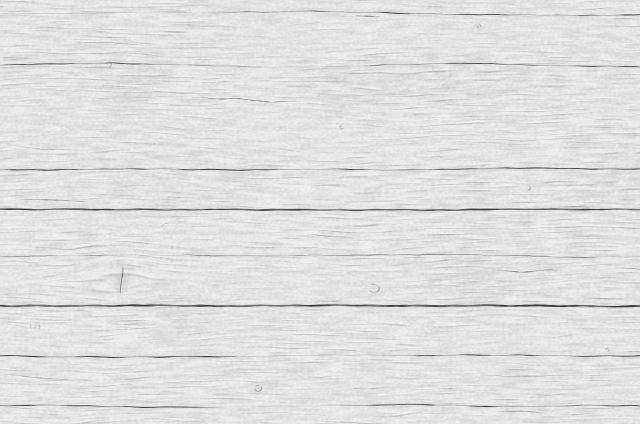
Give the GLSL for this texture, as a Shadertoy shader.

```glsl
// White painted timber boards: dense short grain dashes, ragged dark seams,
// short cracks, one large knot, small knots and rubbed grey patches.
// Stretched gradient noise and wavy rows make the grain; loops place defects.

const float PAINT = 0.895;       // brightness of clean paint
const float GAP = 0.25;          // brightness inside seams and cracks
const vec2 BIG_KNOT = vec2(0.287, 0.340);
const int SEAMS = 8;
// Per seam: height, half width, start and end of its faint stretch
const vec4 SEAM[SEAMS] = vec4[SEAMS](
    vec4(0.043, 0.0011, 0.48, 0.78), vec4(0.160, 0.0011, 0.55, 0.93),
    vec4(0.279, 0.0021, 2.00, 2.10), vec4(0.396, 0.0005, 2.00, 2.10),
    vec4(0.506, 0.0017, 2.00, 2.10), vec4(0.601, 0.0011, 2.00, 2.10),
    vec4(0.846, 0.0009, 0.61, 0.88), vec4(0.969, 0.0010, -0.10, 0.51));

float hash(vec2 cell) {
    uvec2 u = uvec2(ivec2(cell));
    uint h = u.x * 374761393u + u.y * 668265263u;
    h = (h ^ (h >> 13)) * 1274126177u;
    h = (h ^ (h >> 15)) * 2246822519u;
    return float((h ^ (h >> 16)) & 65535u) / 65535.0;
}

float corner(vec2 cell, vec2 offset) {
    float a = 6.2832 * hash(cell);
    return dot(vec2(cos(a), sin(a)), offset);
}

// Gradient noise, roughly -0.7 to 0.7
float noise(vec2 p) {
    vec2 i = floor(p), f = p - i;
    vec2 w = f * f * f * (f * (f * 6.0 - 15.0) + 10.0);
    vec2 e = vec2(0, 1);
    return mix(mix(corner(i, f), corner(i + e.yx, f - e.yx), w.x),
               mix(corner(i + e, f - e), corner(i + e.yy, f - e.yy), w.x), w.y);
}

// Share of a filter width px covered by a line of half width h at distance d
float lineCover(float d, float h, float px) {
    return clamp(min(d + h, 0.5 * px) - max(d - h, -0.5 * px), 0.0, px) / px;
}

// Rows of thin wavy dashes with a pale lip above each
float grainRows(vec2 q, float rows, float seed, float px) {
    float s = q.y * rows + 0.9 * noise(q * vec2(5.0, 16.0) + seed);
    float row = floor(s);
    float shift = 0.5 * noise(vec2(q.x * 15.0, row * 4.37 + seed));
    float d = (s - row - 0.5 - 0.5 * shift) / rows;
    float gate = noise(vec2(q.x * 11.0 + seed, row * 3.37 + 0.4));
    float ink = smoothstep(-0.15, 0.45, gate);
    return ink * (lineCover(d, 0.0011, px) - 0.3 * lineCover(d - 0.0030, 0.0015, px));
}

// Small brightness changes of the paint: dashes, ridges, speckle, pits
float grainTone(vec2 p, vec2 q, float px) {
    float patches = smoothstep(-0.4, 0.3, noise(p * vec2(2.5, 8.0) + 7.0));
    float lines = grainRows(q, 66.0, 3.0, px) + 0.7 * grainRows(q, 97.0, 23.0, px);
    float ridges = noise(q * vec2(12.0, 84.0) + 5.0) + 0.8 * noise(q * vec2(27.0, 130.0) + 51.0);
    float speckle = noise(p * vec2(120.0, 165.0));
    float pits = smoothstep(0.5, 0.68, noise(p * vec2(48.0, 66.0)));
    return mix(0.045, 0.065, patches) * ridges + 0.045 * speckle
         - mix(0.05, 0.13, patches) * lines - 0.07 * pits;
}

// Grey areas rubbed with diagonal streaks
float wear(vec2 p) {
    float area = smoothstep(0.15, 0.55, noise(p * vec2(3.6, 4.4) + 19.0));
    float streak = noise(vec2(p.x + p.y, p.y - 0.6 * p.x) * vec2(14.0, 85.0));
    return area * (0.022 + 0.035 * streak);
}

float seamCover(vec2 p, vec4 seam, float id, float px) {
    float solid = smoothstep(0.0012, 0.0017, seam.y);
    float wobble = mix(0.010, 0.004, solid) * noise(vec2(p.x * 2.3, id * 5.3))
                 + 0.0024 * noise(vec2(p.x * 17.0, id * 3.7));
    float ragged = 0.4 * noise(vec2(p.x * 16.0, id * 7.1)) + 0.4 * noise(vec2(p.x * 52.0, id * 2.3));
    float faint = smoothstep(seam.z - 0.04, seam.z + 0.04, p.x)
                * (1.0 - smoothstep(seam.w - 0.04, seam.w + 0.04, p.x));
    float broken = smoothstep(-0.2, 0.2, noise(vec2(p.x * 11.0, id * 9.4)));
    float ink = mix(1.0, 0.15, faint) * mix(0.3 + 0.7 * broken, 0.7 + 0.3 * broken, solid);
    float d = p.y - seam.x - wobble;
    return ink * max(lineCover(d, seam.y * (1.0 + ragged), px), 0.06 * exp(-abs(d) / 0.003));
}

// A short tapered split in each cell of a 3 by 5 grid
float crackCover(vec2 p, float aspect, float px) {
    float cover = 0.0;
    for (int i = 0; i < 15; i++) {
        vec2 cell = vec2(i % 3, i / 3);
        float a = hash(cell + 40.0), b = hash(cell + 60.0), c = hash(cell + 80.0);
        vec2 d = p - (cell + 0.15 + 0.7 * vec2(a, b)) * vec2(aspect / 3.0, 0.2);
        float reach = mix(0.03, 0.14, c * c);
        float taper = max(0.0, 1.0 - d.x * d.x / (reach * reach));
        float bend = (a - 0.5) * 0.10 * d.x + 0.007 * noise(vec2(p.x * 15.0, b * 50.0));
        float h = 0.0011 * taper * (0.8 + noise(vec2(p.x * 60.0, a * 30.0)));
        cover = max(cover, mix(0.15, 0.65, b * b) * lineCover(d.y - bend, h, px));
    }
    return cover;
}

// Scattered small knots: a faint broken ring around a dark chip
float smallKnots(vec2 p, float aspect, float px) {
    float shade = 0.0;
    for (int i = 0; i < 9; i++) {
        float k = float(i), a = hash(vec2(k, 91.0)), b = hash(vec2(k, 17.0));
        vec2 d = p - vec2((k + 0.2 + 0.6 * a) / 9.0 * aspect, fract(0.23 + k * 0.618));
        float r = mix(0.004, 0.010, b);
        float ring = lineCover(length(d * vec2(0.8, 1.0)) - r, 0.0010, px);
        ring *= smoothstep(-0.1, 0.35, noise(p * 55.0 + k));
        float chip = exp(-dot(d, d) / (r * r * 0.25)) * (0.6 + noise(p * 160.0));
        shade = max(shade, max(0.24 * ring, 0.25 * a * chip));
    }
    return shade;
}

void mainImage(out vec4 fragColor, in vec2 fragCoord) {
    vec2 p = fragCoord / iResolution.y;
    float aspect = iResolution.x / iResolution.y;
    float px = max(1.0 / iResolution.y, 0.002);
    // Grain coordinates, wavy and spread apart around the large knot
    vec2 k = p - BIG_KNOT;
    float swell = exp(-dot(k * k, vec2(130.0, 350.0)));
    vec2 q = p + vec2(0.0, 0.022 * noise(p * vec2(1.8, 5.0)) - 0.65 * k.y * swell);
    float tone = PAINT + 0.012 * noise(p * vec2(2.0, 4.0)) + grainTone(p, q, px) - wear(p);
    // Large knot: soft oval and an upright split
    tone -= 0.06 * exp(-dot(k * k, vec2(2600.0, 850.0)));
    float split = lineCover(k.x - 0.003 * sin(k.y * 60.0), 0.0010, px);
    tone -= 0.36 * split * (1.0 - smoothstep(0.020, 0.042, abs(k.y)));
    tone -= smallKnots(p, aspect, px);
    // Dark openings
    float dark = crackCover(p, aspect, px);
    for (int i = 0; i < SEAMS; i++)
        dark = max(dark, seamCover(p, SEAM[i], float(i) + 1.0, px));
    fragColor = vec4(vec3(mix(min(tone, 0.925), GAP, dark)), 1.0);
}
```
